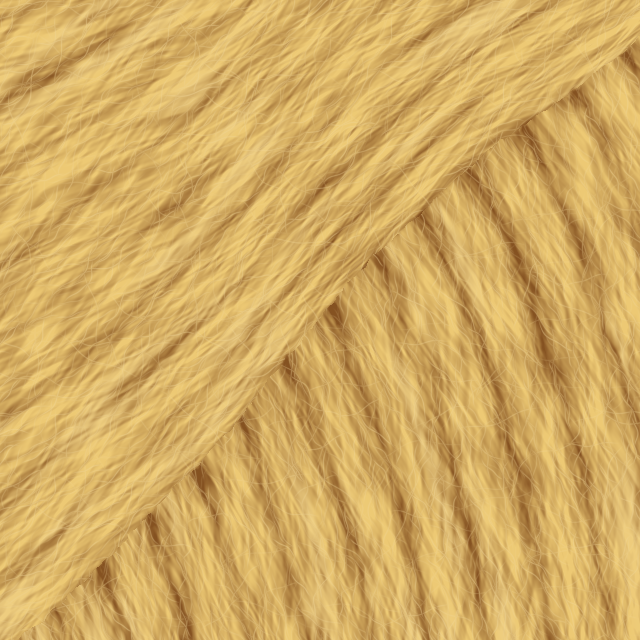
Write a three.js fragment shader that draws this texture.

```glsl
// Fuzzy golden wool: diagonal strands lying over a fan of steeper strands.
#define UPPER_PITCH 0.125
#define LOWER_PITCH 0.095
#define UPPER_ANGLE 0.74
#define LOWER_ANGLE 1.86
#define HAIR_WIDTH 0.0012
#define HAIR_STRENGTH 0.42
#define FIBRE_CONTRAST 0.55
#define SHADOW_REACH 0.06
#define DEEP_BROWN vec3(0.52, 0.32, 0.13)
#define WARM_GOLD vec3(0.90, 0.755, 0.43)
#define PALE_WOOL vec3(0.94, 0.84, 0.60)

varying vec2 vUv;

float hash(vec2 p) {
  vec3 q = fract(p.xyx * vec3(0.1031, 0.1030, 0.0973));
  q += dot(q, q.yzx + 33.33);
  return fract((q.x + q.y) * q.z);
}

float noise(vec2 p) {
  vec2 i = floor(p), f = fract(p);
  f = f * f * (3.0 - 2.0 * f);
  return mix(mix(hash(i), hash(i + vec2(1.0, 0.0)), f.x),
             mix(hash(i + vec2(0.0, 1.0)), hash(i + 1.0), f.x), f.y);
}

// Fine combed fibres, q = (along, across) the strand; about -1 to 1
float fibres(vec2 q) {
  q.y += 0.012 * noise(q * vec2(9.0, 25.0));
  float straight = noise(q * vec2(16.0, 150.0));
  float rising = noise(vec2(q.x, q.y + 0.25 * q.x) * vec2(20.0, 220.0) + 7.0);
  float falling = noise(vec2(q.x, q.y - 0.25 * q.x) * vec2(20.0, 190.0) + 31.0);
  return (straight + rising + falling) / 1.5 - 1.0;
}

// One curved loose hair per grid cell
float hairs(vec2 p, float scale, float angle, float spread) {
  vec2 g = p * scale, cell = floor(g);
  float cover = 0.0;
  for (int j = -1; j <= 1; j++) {
    for (int i = -1; i <= 1; i++) {
      vec2 c = cell + vec2(float(i), float(j));
      vec2 seed = c + scale * 3.7;
      float r1 = hash(seed), r2 = hash(seed + 17.3), r3 = hash(seed + 41.9);
      vec2 d = g - c - 0.15 - 0.7 * vec2(r1, r2);
      float a = angle + spread * (r3 - 0.5);
      float x = d.x * cos(a) + d.y * sin(a);
      float y = d.y * cos(a) - d.x * sin(a);
      y -= (r1 - 0.5) * 0.7 * x * x + 0.04 * sin(x * 6.0 + r2 * 6.0);
      float w = y / (scale * HAIR_WIDTH);
      float taper = 1.0 - smoothstep(0.45, 0.9, abs(x));
      cover = max(cover, exp(-w * w) * taper * (0.25 + 0.75 * r2));
    }
  }
  return cover;
}

// Crease darkness between strands: 1 at the borders, 0 on the crown
float crease(float s) {
  return pow(abs(2.0 * fract(s) - 1.0), 3.0);
}

void main() {
  vec2 p = vUv;
  float wobble = noise(p * 7.0) - 0.5;
  float fuzz = noise(p * 45.0) + 0.6 * noise(p * 110.0) - 0.8;

  // Upper strands flatten toward the upper left and bend slightly
  float bend = 0.055 * (smoothstep(0.3, 0.6, p.x) - 2.2 * smoothstep(0.68, 1.05, p.x));
  float v = (p.y - p.x) / (1.0 - 0.4 * p.x) - bend + 0.04;
  float s = (v + 0.022 * wobble + 0.009 * fuzz) / UPPER_PITCH;
  vec2 upperQ = vec2(dot(p, vec2(0.74, 0.67)), 0.7 * v);
  float over = smoothstep(-0.012, 0.012, v + 0.02 * wobble + 0.012 * fuzz);

  // Lower strands fan out and turn upright toward the bottom
  float u = p.x + (0.30 - 0.2 * p.x) * p.y + 0.2 * p.y * p.y;
  float k = (u + 0.018 * wobble + 0.008 * fuzz) / LOWER_PITCH - 0.05;
  vec2 lowerQ = vec2(p.y, u);

  // Crown light and crease shade, varying along each strand
  float upperDepth = 0.2 + 0.8 * noise(vec2(upperQ.x * 6.0, floor(s + 0.5) * 7.3));
  float upperTone = 0.92 + 0.12 * (fract(s) - 0.5) * (1.0 - crease(s))
                  - 0.62 * crease(s) * upperDepth;
  float lowerDepth = 0.45 + 0.55 * noise(vec2(lowerQ.x * 6.0, floor(k + 0.5) * 5.1));
  float contact = exp(min(v, 0.0) / SHADOW_REACH);
  float lowerTone = 0.89 - 0.72 * crease(k) * lowerDepth
                  - contact * (0.16 + 0.35 * crease(k));
  float tone = mix(lowerTone, upperTone, over);

  // Fibre grain and soft patches
  vec2 q = over > 0.5 ? upperQ : lowerQ;
  tone += FIBRE_CONTRAST * fibres(q) + 0.16 * (noise(p * 14.0) - 0.5);
  vec3 color = mix(DEEP_BROWN, WARM_GOLD, clamp(tone, 0.0, 1.08));
  float streak = smoothstep(0.55, 0.95, noise(q * vec2(5.0, 34.0) + 11.0));
  color = mix(color, PALE_WOOL, 0.3 * streak * smoothstep(0.4, 0.9, tone));

  // Combed hairs, then stray ones crossing all strands
  float angle = over > 0.5 ? UPPER_ANGLE : LOWER_ANGLE;
  float loose = 0.0;
  for (int i = 0; i < 4; i++) {
    loose = max(loose, hairs(p, 15.0 + 6.0 * float(i), angle, 1.3));
  }
  loose = max(loose, 0.8 * hairs(p, 11.0, 0.6, 3.1));
  loose = max(loose, 0.8 * hairs(p, 19.0, 0.6, 3.1));
  color = mix(color, PALE_WOOL, HAIR_STRENGTH * loose);

  gl_FragColor = vec4(color, 1.0);
}
```
